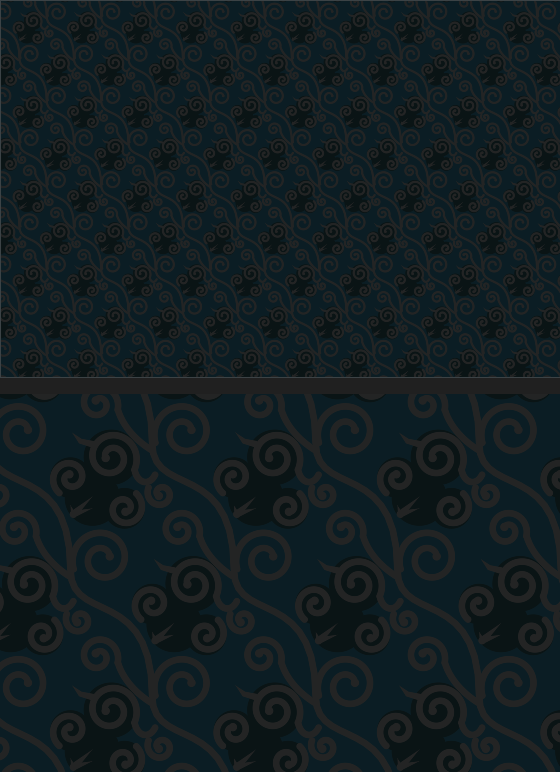
Top: the whole. Bottom: its middle third, enlarged.
This pattern is drawn by a Shadertoy shader. Its source:

```glsl
// Dark damask of curling vines and spiral clouds on a staggered lattice.

const float TAU = 6.2831853;
const float CANVAS_WIDTH = 1152.0;             // motif units across the canvas
const vec2 CELL = vec2(112.1, 173.4);          // holds two staggered repeats
const vec2 FIRST_REPEAT = vec2(68.0, 42.5);
const float LINE = 2.3;                        // half width of the vines

const vec3 TEAL = vec3(0.043, 0.115, 0.140);
const vec3 CLOUD = vec3(0.040, 0.078, 0.083);
const vec3 VINE = vec3(0.137, 0.141, 0.141);
const vec3 BORDER = vec3(0.23, 0.26, 0.27);

// Offset from the nearest repeat of an element centred at c.
vec2 nearestRepeat(vec2 p, vec2 c) {
    vec2 u = p - c;
    vec2 v = u - 0.5 * CELL;
    u -= CELL * round(u / CELL);
    v -= CELL * round(v / CELL);
    return dot(u, u) < dot(v, v) ? u : v;
}

vec2 polar(float angle, float radius) {
    return radius * vec2(cos(angle), sin(angle));
}

// Inward spiral; dir is +1 or -1, and the inner end is a small bulb.
float spiral(vec2 p, float start, float dir, float radius, float pitch, float turns) {
    float r = length(p);
    float phase = fract(dir * (atan(p.y, p.x) - start) / TAU);
    float d = length(p - polar(start, radius));
    for (int n = 0; n < 3; n++) {
        float t = phase + float(n);
        if (t <= turns) d = min(d, abs(r - radius + pitch * t));
    }
    vec2 innerEnd = polar(start + dir * turns * TAU, radius - pitch * turns);
    return min(d - LINE, length(p - innerEnd) - 1.25 * LINE);
}

// Straight stroke whose half width runs from wa to wb.
float taper(vec2 p, vec2 a, vec2 b, float wa, float wb) {
    vec2 ab = b - a;
    float h = clamp(dot(p - a, ab) / dot(ab, ab), 0.0, 1.0);
    return length(p - a - ab * h) - mix(wa, wb, h);
}

vec2 bezier(vec2 a, vec2 b, vec2 c, vec2 d, float t) {
    float s = 1.0 - t;
    return s * s * s * a + 3.0 * s * t * (s * b + t * c) + t * t * t * d;
}

float curve(vec2 p, vec2 a, vec2 b, vec2 c, vec2 d) {
    const int STEPS = 14;
    float dist = 1e3;
    vec2 from = a;
    for (int i = 1; i <= STEPS; i++) {
        vec2 to = bezier(a, b, c, d, float(i) / float(STEPS));
        dist = min(dist, taper(p, from, to, LINE, LINE));
        from = to;
    }
    return dist;
}

float leaf(vec2 p) {
    float d = taper(p, vec2(-6, 6), vec2(7, -6), 2.6, 0.0);
    d = min(d, taper(p, vec2(-6, 6), vec2(7, 2), 2.4, 0.0));
    return min(d, taper(p, vec2(-6, 6), vec2(-8, 0), 1.8, 0.0));
}

float thorn(vec2 p) {
    float d = taper(p, vec2(6, 3), vec2(-2, 1), 2.3, 1.8);
    return min(d, taper(p, vec2(-2, 1), vec2(-8, -5), 1.8, 0.0));
}

// Lobed patch behind each trio of spirals.
float cloud(vec2 p) {
    float d = length(p) - 19.0;
    d = min(d, length(p - vec2(-28, 14)) - 14.0);
    d = min(d, length(p - vec2(9, 35)) - 14.0);
    return min(d, length(p - vec2(-13, 28)) - 19.0);
}

float vines(vec2 p) {
    // Long stem, continuous from row to row
    vec2 q = nearestRepeat(p, vec2(56, 33.5));
    vec2 end = 0.25 * CELL;
    float d = curve(q, -end, vec2(-28, -5), vec2(28, -33), end);

    // Spirals of the cloud
    d = min(d, spiral(nearestRepeat(p, vec2(0)), 0.5, -1.0, 18.0, 8.8, 1.6));
    d = min(d, spiral(nearestRepeat(p, vec2(-28, 14)), 2.2, 1.0, 13.0, 7.8, 1.35));
    d = min(d, spiral(nearestRepeat(p, vec2(9, 35)), -0.9, 1.0, 13.0, 7.8, 1.35));

    // Spirals on the open ground
    d = min(d, spiral(nearestRepeat(p, vec2(50, -17)), 2.8, 1.0, 21.0, 10.5, 1.5));
    d = min(d, spiral(nearestRepeat(p, vec2(47, 50)), 0.3, -1.0, 14.0, 8.0, 1.4));
    d = min(d, spiral(nearestRepeat(p, vec2(34, 25)), 3.6, -1.0, 9.5, 6.2, 1.2));

    // Short branches, leaf and thorn
    q = nearestRepeat(p, vec2(72, 68));
    d = min(d, curve(q, vec2(12, 14), vec2(2, 8), vec2(-8, -2), vec2(-11.5, -14)));
    q = nearestRepeat(p, vec2(22, 12));
    d = min(d, curve(q, vec2(8, 0), vec2(4, 8), vec2(-4, 6), vec2(-6, -3)));
    d = min(d, leaf(nearestRepeat(p, vec2(-20, 33))));
    return min(d, thorn(nearestRepeat(p, vec2(-19, -12))));
}

void mainImage(out vec4 fragColor, in vec2 fragCoord) {
    float pixel = CANVAS_WIDTH / iResolution.x;
    vec2 canvas = vec2(fragCoord.x, iResolution.y - fragCoord.y) * pixel;
    vec2 p = canvas - FIRST_REPEAT;
    float soft = 0.5 * pixel;

    vec3 color = mix(CLOUD, TEAL, smoothstep(-soft, soft, cloud(nearestRepeat(p, vec2(0)))));
    color = mix(VINE, color, smoothstep(-soft, soft, vines(p)));

    // Thin pale edge on the left, top and bottom
    float edge = min(canvas.x, min(canvas.y, iResolution.y * pixel - canvas.y));
    color = mix(BORDER, color, smoothstep(-soft, soft, edge - 2.2));
    fragColor = vec4(color, 1.0);
}
```
